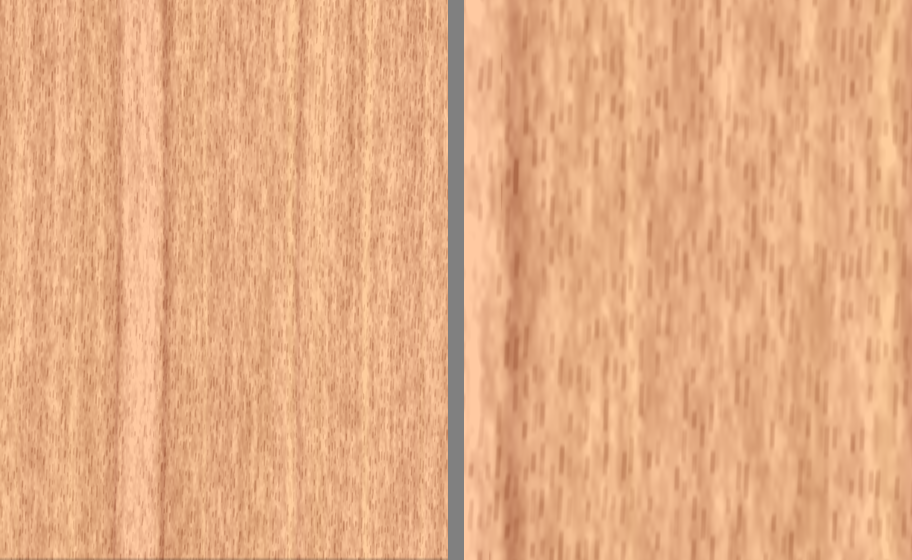
Left: the whole. Right: its middle third, enlarged.
A WebGL 2 fragment shader for this texture:

```glsl
#version 300 es
precision highp float;

uniform vec2 u_resolution;
out vec4 fragColor;

float hash(vec2 p) {
    return fract(sin(dot(p, vec2(12.9898, 78.233))) * 43758.5453);
}

// Noise along one column, shifted so neighbouring columns do not line up
float columnNoise(float column, float y) {
    y += 7.0 * hash(vec2(column, 3.7));
    float cell = floor(y);
    return mix(hash(vec2(column, cell)), hash(vec2(column, cell + 1.0)),
               smoothstep(0.0, 1.0, y - cell));
}

float fibre(vec2 p) {
    float column = floor(p.x);
    return mix(columnNoise(column, p.y), columnNoise(column + 1.0, p.y),
               smoothstep(0.0, 1.0, p.x - column));
}

float band(float x, float centre, float width) {
    float d = (x - centre) / width;
    return exp(-d * d);
}

// Short dark pores: one soft dash per cell of a staggered column
float pores(vec2 p, float density) {
    float column = floor(p.x);
    float y = p.y + 9.0 * hash(vec2(column, 8.1));
    vec2 cell = vec2(column, floor(y));
    float halfLength = mix(0.18, 0.44, hash(cell + 21.3));
    float centre = 0.5 + 0.25 * (hash(cell + 5.9) - 0.5);
    float across = abs(fract(p.x) - centre - 0.2 * (fract(y) - 0.5));
    float along = abs(fract(y) - 0.5);
    float dash = (1.0 - smoothstep(0.1, 0.42, across))
               * (1.0 - smoothstep(halfLength - 0.12, halfLength + 0.06, along));
    return dash * step(hash(cell + 13.7), density) * mix(0.5, 1.0, hash(cell + 2.2));
}

void main() {
    vec2 uv = gl_FragCoord.xy / u_resolution;

    // Gentle lean and wander of the grain
    float x = uv.x - 0.009 * (uv.y - 0.5) + 0.003 * sin(uv.y * 5.0 + uv.x * 7.0);
    vec2 p = vec2(x, uv.y);

    // Pale sapwood bands and reddish growth lines
    float pale = 0.75 * band(x, 0.649, 0.011) + 0.35 * band(x, 0.71, 0.016)
               + 0.65 * band(x, 0.819, 0.008) + 0.45 * band(x, 0.947, 0.006)
               + 0.35 * band(x, 0.457, 0.004) + 0.35 * band(x, 0.042, 0.005)
               + 0.25 * band(x, 0.165, 0.008) + 0.25 * band(x, 0.595, 0.010);
    float red = 0.65 * band(x, 0.263, 0.005) + 0.55 * band(x, 0.367, 0.006)
              + 0.25 * band(x, 0.385, 0.012) + 0.25 * band(x, 0.248, 0.012)
              + 0.35 * band(x, 0.668, 0.005);
    float rosy = smoothstep(0.262, 0.28, x) * (1.0 - smoothstep(0.34, 0.366, x));

    // Long streaks, shorter fibres and fine tooth
    float tone = 0.66 + 0.42 * pale - 0.5 * red + 0.17 * rosy;
    tone += 0.24 * (fibre(p * vec2(32.0, 0.7)) - 0.5);
    tone += 0.34 * (fibre(p * vec2(115.0, 2.5) + 40.0) - 0.5);
    tone += 0.50 * (fibre(p * vec2(165.0, 36.0) + 90.0) - 0.5);
    tone += 0.34 * (fibre(p * vec2(290.0, 130.0) + 170.0) - 0.5);

    float density = 0.55 - 0.2 * rosy + 0.1 * smoothstep(0.7, 0.8, x);
    tone -= 0.42 * pores(p * vec2(150.0, 38.0), density);
    tone += 0.06;

    // Tone to wood colour, warmer in pale bands and pinker near red lines
    vec3 colour = mix(vec3(0.75, 0.50, 0.35), vec3(0.97, 0.76, 0.59),
                      clamp(tone, -0.3, 1.12));
    float pinkness = 0.6 * rosy + red + 0.7 * (fibre(p * vec2(14.0, 0.8) + 60.0) - 0.5);
    colour += vec3(0.004, -0.008, 0.022) * pinkness;
    colour += vec3(0.0, 0.018, -0.012) * pale;

    // Faint shadow along the lower edge
    colour *= mix(0.8, 1.0, smoothstep(0.0, 0.006, uv.y));
    fragColor = vec4(colour, 1.0);
}
```
